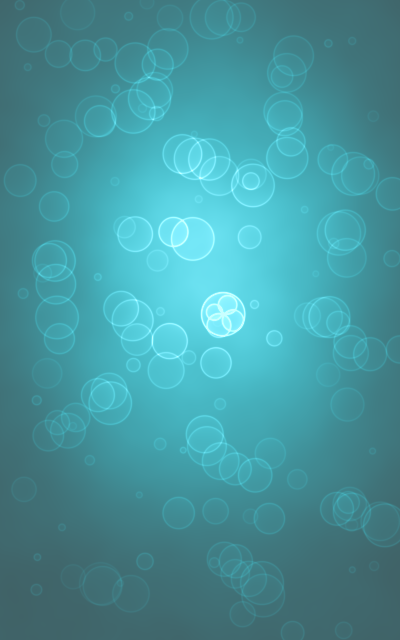
A Shadertoy shader for this background:

```glsl
// Translucent bubbles drifting over a glowing turquoise haze.

#define FOCUS vec2(0.51, 0.57)
#define GLOW_SPREAD 0.115
#define HAZE_SCALE 5.0
#define HAZE_AMOUNT 0.34
#define RIM_WIDTH 0.0014
#define RIM_LIGHT 0.28
#define FILL_LIGHT 0.08
#define MAX_RADIUS 0.034
#define SCATTER_COUNT 75

vec3 hash3(vec2 p) {
    vec3 q = vec3(dot(p, vec2(127.1, 311.7)), dot(p, vec2(269.5, 183.3)), dot(p, vec2(419.2, 371.9)));
    return fract(sin(q) * 43758.55);
}

float gradientNoise(vec2 p) {
    vec2 cell = floor(p), f = fract(p);
    vec2 w = f * f * f * (f * (f * 6.0 - 15.0) + 10.0);
    vec2 e = vec2(0.0, 1.0);
    float a = dot(hash3(cell).xy * 2.0 - 1.0, f);
    float b = dot(hash3(cell + e.yx).xy * 2.0 - 1.0, f - e.yx);
    float c = dot(hash3(cell + e.xy).xy * 2.0 - 1.0, f - e.xy);
    float d = dot(hash3(cell + e.yy).xy * 2.0 - 1.0, f - e.yy);
    return mix(mix(a, b, w.x), mix(c, d, w.x), w.y);
}

float haze(vec2 p) {
    float sum = 0.0, amplitude = 0.5;
    for (int i = 0; i < 4; i++) {
        sum += amplitude * gradientNoise(p);
        p = mat2(1.6, 1.2, -1.2, 1.6) * p + 7.3;
        amplitude *= 0.5;
    }
    return sum;
}

// Light of one bubble: pale disc, soft inner edge and thin rim
float bubble(vec2 uv, vec2 center, float radius) {
    float pixel = 1.0 / iResolution.y;
    float d = length((uv - center) * vec2(iResolution.x * pixel, 1.0)) - radius;
    float inside = 1.0 - smoothstep(-pixel, pixel, d);
    float rim = min(abs(d) / max(RIM_WIDTH, 0.7 * pixel), 6.0);
    return inside * (FILL_LIGHT + 0.06 * exp(min(d, 0.0) / 0.006)) + RIM_LIGHT * exp(-rim * rim);
}

// Overlapping bubbles strung loosely between two points
float strand(vec2 uv, vec2 start, vec2 end, int count) {
    float light = 0.0;
    for (int i = 0; i < count; i++) {
        vec3 h = hash3(start * 37.0 + float(i));
        vec2 center = mix(start, end, float(i) / float(count - 1));
        center += (h.xy - 0.5) * vec2(0.06, 0.035);
        float radius = MAX_RADIUS * mix(0.5, 1.0, sqrt(h.z));
        light += bubble(uv, center, radius) * mix(0.6, 1.0, h.x);
    }
    return light;
}

// Small stray bubbles, kept clear of the focus
float scatter(vec2 uv) {
    float light = 0.0;
    for (int i = 0; i < SCATTER_COUNT; i++) {
        vec3 h = hash3(vec2(float(i), 4.7));
        vec2 center = fract(float(i) * vec2(0.7549, 0.5698) + 0.1 * h.xy);
        float radius = MAX_RADIUS * mix(0.13, 0.8, h.z * h.z);
        float clear = smoothstep(0.06, 0.16, distance(center, FOCUS));
        light += clear * mix(0.3, 0.9, h.y) * bubble(uv, center, radius);
    }
    return light;
}

// Strands from top to bottom
float strands(vec2 uv) {
    float light = strand(uv, vec2(0.09, 0.935), vec2(0.42, 0.91), 7);
    light += strand(uv, vec2(0.54, 0.985), vec2(0.62, 0.97), 3);
    light += strand(uv, vec2(0.40, 0.855), vec2(0.18, 0.79), 6);
    light += strand(uv, vec2(0.74, 0.90), vec2(0.70, 0.75), 6);
    light += strand(uv, vec2(0.427, 0.77), vec2(0.617, 0.724), 5);
    light += strand(uv, vec2(0.84, 0.76), vec2(0.96, 0.70), 4);
    light += strand(uv, vec2(0.33, 0.637), vec2(0.483, 0.612), 3);
    light += strand(uv, vec2(0.10, 0.61), vec2(0.14, 0.47), 5);
    light += strand(uv, vec2(0.29, 0.525), vec2(0.43, 0.43), 5);
    light += strand(uv, vec2(0.85, 0.645), vec2(0.89, 0.60), 3);
    light += strand(uv, vec2(0.81, 0.52), vec2(0.92, 0.43), 6);
    light += strand(uv, vec2(0.28, 0.40), vec2(0.13, 0.31), 7);
    light += strand(uv, vec2(0.49, 0.327), vec2(0.615, 0.253), 5);
    light += strand(uv, vec2(0.82, 0.22), vec2(0.97, 0.185), 5);
    light += strand(uv, vec2(0.57, 0.14), vec2(0.67, 0.055), 6);
    return light + 0.6 * strand(uv, vec2(0.20, 0.115), vec2(0.31, 0.07), 4);
}

// Bright nest of bubbles beside the focus
float nest(vec2 uv) {
    float light = 1.3 * bubble(uv, vec2(0.558, 0.509), MAX_RADIUS);
    for (int i = 0; i < 4; i++) {
        float turn = float(i) * 1.65 - 2.1;
        vec2 center = vec2(0.56, 0.507) + vec2(0.025, 0.018) * vec2(cos(turn), sin(turn));
        light += 0.9 * bubble(uv, center, MAX_RADIUS * (0.55 - 0.06 * float(i)));
    }
    return light + bubble(uv, vec2(0.54, 0.433), 0.7 * MAX_RADIUS);
}

void mainImage(out vec4 fragColor, in vec2 fragCoord) {
    vec2 uv = fragCoord / iResolution.xy;
    vec2 away = (uv - FOCUS) * vec2(0.84, 1.0);
    float glow = 1.1 * exp(-dot(away, away) / GLOW_SPREAD) - 0.06;
    float light = glow + HAZE_AMOUNT * haze(uv * vec2(0.625, 1.0) * HAZE_SCALE) * (0.4 + 0.6 * glow);
    light += (strands(uv) + scatter(uv) + nest(uv)) * mix(0.55, 1.0, clamp(glow, 0.0, 1.0));
    light = clamp(light, -0.1, 1.4);
    // Grey teal rising through turquoise to near white
    vec3 color = vec3(0.25, 0.41, 0.43) + vec3(0.14 * pow(abs(light), 4.0), 0.45 * light, 0.49 * light);
    fragColor = vec4(clamp(color, 0.0, 1.0), 1.0);
}
```
